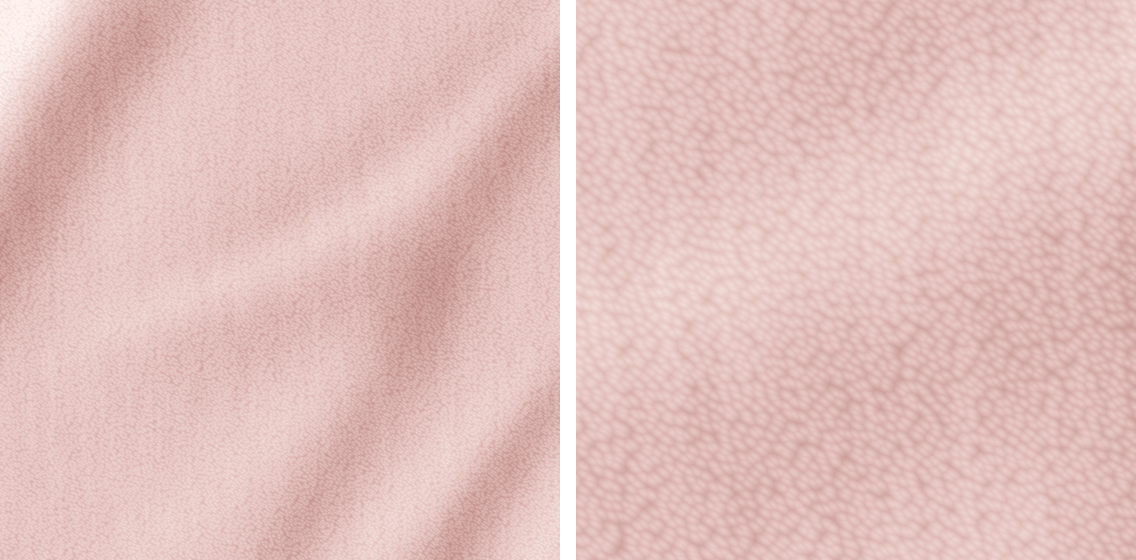
Left, the full canvas; right, a detail of the centre.
Write a three.js fragment shader that draws this texture.

```glsl
varying vec2 vUv;

const vec3 SHADOW_ROSE = vec3(0.71, 0.49, 0.47);
const vec3 BLUSH = vec3(0.893, 0.758, 0.742);
const vec3 PALE_SHEEN = vec3(0.995, 0.95, 0.94);

vec2 hash2(vec2 cell) {
  vec3 h = fract(vec3(cell.xyx) * vec3(0.1031, 0.1030, 0.0973));
  h += dot(h, h.yzx + 33.33);
  return fract((h.xx + h.yz) * h.zy);
}

vec2 rotate(vec2 p, float angle) {
  float c = cos(angle), s = sin(angle);
  return vec2(c * p.x + s * p.y, c * p.y - s * p.x);
}

// Smooth value noise, 0 to 1
float softNoise(vec2 p) {
  vec2 i = floor(p), f = fract(p);
  f = f * f * (3.0 - 2.0 * f);
  float low = mix(hash2(i).x, hash2(i + vec2(1.0, 0.0)).x, f.x);
  float high = mix(hash2(i + vec2(0.0, 1.0)).x, hash2(i + 1.0).x, f.x);
  return mix(low, high, f.y);
}

// Distance to the nearest jittered cell centre
float cellular(vec2 p, float jitter) {
  vec2 cell = floor(p), f = fract(p);
  float nearest = 4.0;
  for (int y = -1; y <= 1; y++) {
    for (int x = -1; x <= 1; x++) {
      vec2 o = vec2(float(x), float(y));
      vec2 centre = o + 0.5 + jitter * (hash2(cell + o) - 0.5);
      nearest = min(nearest, length(centre - f));
    }
  }
  return nearest;
}

// Soft bowed band from a to b with faded ends
float fold(vec2 p, vec2 a, vec2 b, float bend, float width) {
  vec2 dir = normalize(b - a);
  float t = dot(p - a, dir) / length(b - a);
  float u = clamp(t, 0.0, 1.0);
  float off = dot(p - a, vec2(-dir.y, dir.x)) - bend * 4.0 * u * (1.0 - u);
  float ends = smoothstep(-0.2, 0.25, t) * (1.0 - smoothstep(0.75, 1.2, t));
  return exp(-off * off / (width * width)) * ends;
}

float shadows(vec2 p) {
  float s = 0.30 * fold(p, vec2(-0.10, 0.39), vec2(0.34, 1.05), 0.02, 0.085);
  s += 0.27 * fold(p, vec2(0.71, 0.40), vec2(1.08, 0.96), 0.02, 0.075);
  s += 0.21 * fold(p, vec2(0.45, -0.10), vec2(0.79, 0.47), 0.0, 0.065);
  s += 0.27 * fold(p, vec2(0.72, -0.12), vec2(1.02, 0.35), 0.0, 0.055);
  s += 0.12 * fold(p, vec2(0.36, 0.52), vec2(0.96, 1.0), -0.03, 0.065);
  s += 0.11 * fold(p, vec2(0.28, 0.32), vec2(0.76, 0.57), 0.0, 0.09);
  return s;
}

float highlights(vec2 p) {
  float h = 0.16 * fold(p, vec2(0.16, 0.40), vec2(1.08, 1.07), -0.10, 0.05);
  h += 0.12 * fold(p, vec2(0.58, -0.06), vec2(0.99, 0.37), 0.0, 0.055);
  h += 0.17 * fold(p, vec2(0.90, -0.10), vec2(1.12, 0.24), 0.0, 0.06);
  h += 0.08 * fold(p, vec2(0.18, -0.06), vec2(0.63, 0.34), 0.0, 0.07);
  h += 0.05 * fold(p, vec2(0.14, 0.48), vec2(0.42, 0.96), 0.0, 0.08);
  float cornerSide = dot(p - vec2(0.075, 0.87), vec2(-0.866, 0.5));
  return h + 0.44 * smoothstep(-0.05, 0.075, cornerSide);
}

// Fine slanted stitches with faint upright slubs
float weave(vec2 p) {
  float stitches = 0.45 - cellular(rotate(p, -0.6) * vec2(125.0, 225.0), 0.8);
  float slubs = softNoise(p * vec2(130.0, 14.0)) - 0.5;
  float mottle = softNoise(rotate(p, 0.5) * 60.0) - 0.5;
  return 0.32 * stitches + 0.07 * slubs + 0.03 * mottle;
}

vec3 clothColour(float tone) {
  vec3 lower = mix(SHADOW_ROSE, BLUSH, clamp(tone * 2.0, 0.0, 1.0));
  return mix(lower, PALE_SHEEN, clamp(tone * 2.0 - 1.0, 0.0, 1.0));
}

void main() {
  // Gentle sway keeps the folds from looking ruled
  vec2 draped = vUv + 0.008 * sin(vUv.yx * vec2(9.0, 7.0) + vec2(0.5, 2.0));
  float tone = 0.53 - shadows(draped) + highlights(draped);
  gl_FragColor = vec4(clothColour(tone + weave(vUv)), 1.0);
}
```
